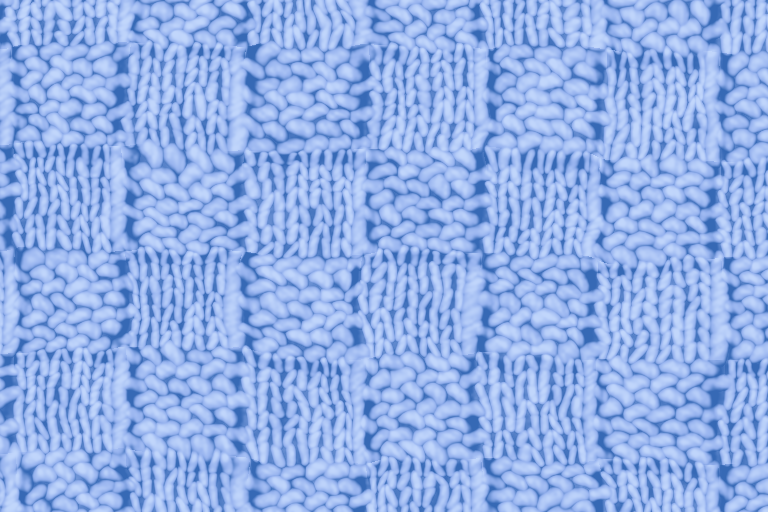
Write a Shadertoy shader that draws this texture.

```glsl
// Basket-weave knitting: a checkerboard of knit (V legs) and purl (bumps) blocks.
// Each stitch is built from rounded yarn strands; the highest strand wins softly,
// and its tone is coloured by a blue ramp with shadows in the block creases.

const float ROWS_PER_CANVAS = 35.0;
const vec2 STITCH = vec2(1.614, 1.0);       // stitch size, in knitted rows
const vec2 BLOCK = vec2(5.0, 7.0);          // stitches per block
const vec2 BLOCK_ORIGIN = vec2(0.68, 3.9);
const float GAP_TONE = 0.12;                // tone seen between strands
const vec3 DEEP_BLUE = vec3(0.21, 0.41, 0.71);
const vec3 MID_BLUE = vec3(0.59, 0.70, 0.935);
const vec3 PALE_BLUE = vec3(0.755, 0.838, 0.985);

float hash(vec2 p) {
    return fract(sin(dot(p, vec2(127.1, 311.7))) * 43758.545);
}

float noise(vec2 p) {
    vec2 i = floor(p), f = fract(p);
    f = f * f * (3.0 - 2.0 * f);
    return mix(mix(hash(i), hash(i + vec2(1, 0)), f.x),
               mix(hash(i + vec2(0, 1)), hash(i + vec2(1, 1)), f.x), f.y);
}

// 1 inside knit blocks, 0 inside purl blocks
float isKnit(vec2 stitchId) {
    vec2 block = floor((stitchId + 0.5) / BLOCK);
    return 1.0 - mod(block.x + block.y, 2.0);
}

// Bent, twisted yarn capsule: returns (height, tone)
vec2 strand(vec2 p, vec2 axis, float halfLength, float radius, float bend, float seed) {
    vec2 dir = normalize(axis);
    vec2 q = vec2(dot(p, dir), dot(p, vec2(-dir.y, dir.x)));
    q.y += bend * q.x * q.x;
    float d = length(vec2(max(abs(q.x) - halfLength, 0.0), q.y)) / radius;
    float dome = max(1.0 - d * d, 0.0);
    float ply = sin(8.0 * (q.x + 0.9 * q.y) + 6.28 * seed);
    float light = dot(p, vec2(-0.1, 0.14));
    return vec2(dome * radius, dome * (0.88 + 0.06 * ply) + light + 0.16 * (seed - 0.5));
}

// Adds one strand to the running (weight, weighted tone)
vec2 blend(vec2 sum, vec2 yarn) {
    float weight = exp(13.0 * yarn.x) - 1.0;
    return sum + weight * vec2(1.0, yarn.y);
}

// Two legs leaning into a V; the block's last leg is thick and raised
vec2 addKnit(vec2 sum, vec2 p, vec2 id) {
    for (float side = -1.0; side < 2.0; side += 2.0) {
        float seed = hash(id + 17.0 * side), turn = hash(id + 29.0 * side) - 0.5;
        float edge = step(BLOCK.x - 1.5, mod(id.x, BLOCK.x)) * step(0.0, side);
        vec2 center = vec2(side * 0.4 + 0.2 * turn, 0.2 * (seed - 0.5));
        vec2 axis = vec2(side * 0.26 + 0.4 * turn, 1.0);
        float radius = 0.39 + 0.08 * (seed - 0.5) + 0.24 * edge;
        sum = blend(sum, strand(p - center, axis, 0.4, radius, 0.0, seed));
    }
    return sum;
}

// One full, arched bump, staggered like bricks so that only small gaps remain
vec2 addPurl(vec2 sum, vec2 p, vec2 id) {
    float seed = hash(id + 5.3), turn = hash(id + 41.7) - 0.5;
    float stagger = mod(id.y, 2.0) - 0.5;
    vec2 center = vec2(0.8 * stagger + 0.25 * turn, 0.25 * (seed - 0.5));
    vec2 axis = vec2(1.0, 0.9 * stagger + 0.5 * turn - 0.12);
    return blend(sum, strand(p - center, axis, 0.42, 0.6, 0.22, seed));
}

// Tone of the topmost yarn at p
float yarnTone(vec2 p) {
    vec2 home = floor(p / STITCH);
    vec2 sum = vec2(1.0, GAP_TONE);
    for (float j = -1.0; j < 2.0; j++) {
        for (float i = -1.0; i < 2.0; i++) {
            vec2 id = home + vec2(i, j);
            vec2 local = p - (id + 0.5) * STITCH;
            if (isKnit(id) > 0.5) sum = addKnit(sum, local, id);
            else sum = addPurl(sum, local, id);
        }
    }
    return sum.y / sum.x;
}

// Soft band that starts at the block boundary and fades within reach
float band(float gap, float reach) {
    return smoothstep(0.0, 0.45, gap) * (1.0 - smoothstep(0.45, reach, gap));
}

// Shadow beside raised knit edges and under the purl ridges
float creaseShadow(vec2 p) {
    vec2 size = BLOCK * STITCH;
    vec2 local = mod(p, size);
    float knit = isKnit(floor(p / STITCH));
    float side = (1.0 - knit) * band(min(local.x, size.x - local.x), 1.3);
    float under = knit * band(size.y - local.y, 1.5);
    return (0.36 * side + 0.25 * under) * (0.3 + 1.2 * noise(p * 0.8));
}

vec3 yarnColor(float tone) {
    vec3 shade = mix(DEEP_BLUE, MID_BLUE, smoothstep(-0.12, 0.56, tone));
    return mix(shade, PALE_BLUE, smoothstep(0.42, 1.08, tone));
}

void mainImage(out vec4 fragColor, in vec2 fragCoord) {
    vec2 p = fragCoord / iResolution.y * ROWS_PER_CANVAS;
    vec2 fabric = p - BLOCK_ORIGIN + vec2(0.0, 0.008 * p.x);

    // Hand-made unevenness: slow drift plus small tugs
    fabric += vec2(noise(p * 0.14), noise(p * 0.14 + 37.0)) - 0.5;
    fabric += 0.5 * (vec2(noise(p * 0.6 + 11.0), noise(p * 0.6 + 73.0)) - 0.5);

    // Fibre fuzz and upright streaks of tighter yarn
    float fuzz = 0.12 * (noise(p * 4.0) - 0.5);
    float streak = 0.24 * (noise(p * vec2(1.3, 0.5) + 19.0) - 0.5);
    float tone = yarnTone(fabric) - creaseShadow(fabric) + fuzz + streak;
    fragColor = vec4(yarnColor(tone), 1.0);
}
```
